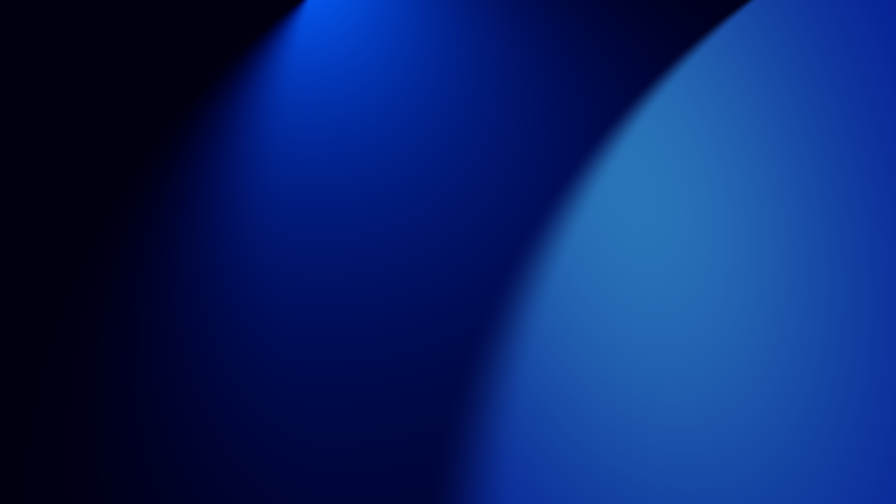
Write a WebGL 2 fragment shader that draws this background.

```glsl
#version 300 es
precision highp float;

uniform vec2 u_resolution;
out vec4 fragColor;

// Geometry, in units of the canvas height
const float DISC_RADIUS = 1.552;
const vec2 BACK_CENTER = vec2(1.480, -0.275);
const vec2 FRONT_CENTER = vec2(2.364, -0.275);

// Edge softness at the top, and its growth towards the bottom
const vec2 BACK_SOFTNESS = vec2(0.012, 0.70);
const vec2 FRONT_SOFTNESS = vec2(0.014, 0.17);

// Spotlight on the back disc
const vec2 LAMP_POS = vec2(0.610, 1.0);
const vec2 LAMP_AXIS = vec2(0.270, -0.963);
const float LAMP_DECAY = 1.7;
const float LAMP_WIDTH = 0.24;
const float LAMP_SPREAD = 0.50;

// Sheen on the front disc: falloff across and along its axis
const vec2 SHEEN_POS = vec2(1.250, 0.630);
const vec2 SHEEN_AXIS = vec2(0.301, -0.954);
const vec2 SHEEN_FALLOFF = vec2(4.8, 1.6);

// Colours
const vec3 NIGHT = vec3(0.0, 0.0, 0.065);
const vec3 LAMP_BLUE = vec3(0.015, 0.33, 0.92);
const vec3 LAMP_CURVE = vec3(2.0, 1.6, 1.0);
const vec3 ROYAL = vec3(0.0, 0.08, 0.56);
const vec3 SKY = vec3(0.16, 0.45, 0.72);

// Coordinates of v across and along a unit axis
vec2 toAxis(vec2 v, vec2 axis) {
    return vec2(dot(v, vec2(-axis.y, axis.x)), dot(v, axis));
}

// Coverage of a disc whose rim blurs towards the bottom
float softDisc(vec2 p, vec2 center, vec2 softness) {
    float depth = DISC_RADIUS - distance(p, center);
    float width = softness.x + softness.y * (1.0 - p.y);
    return smoothstep(0.0, width, depth);
}

// Beam that widens and fades away from the lamp
float lampLight(vec2 p) {
    vec2 q = toAxis(p - LAMP_POS, LAMP_AXIS);
    float along = max(q.y, 0.0);
    float across = q.x / (LAMP_WIDTH + LAMP_SPREAD * along);
    return exp(-LAMP_DECAY * along - 0.5 * across * across);
}

// Elongated highlight
float sheenLight(vec2 p) {
    vec2 q = toAxis(p - SHEEN_POS, SHEEN_AXIS);
    return exp(-dot(SHEEN_FALLOFF, q * q));
}

void main() {
    vec2 p = gl_FragCoord.xy / u_resolution.y;

    // Back disc: light shifts from navy to vivid blue
    float glow = lampLight(p) * softDisc(p, BACK_CENTER, BACK_SOFTNESS);
    vec3 color = mix(NIGHT, LAMP_BLUE, pow(vec3(glow), LAMP_CURVE));

    // Front disc
    vec3 front = mix(ROYAL, SKY, sheenLight(p));
    color = mix(color, front, softDisc(p, FRONT_CENTER, FRONT_SOFTNESS));

    fragColor = vec4(color, 1.0);
}
```
